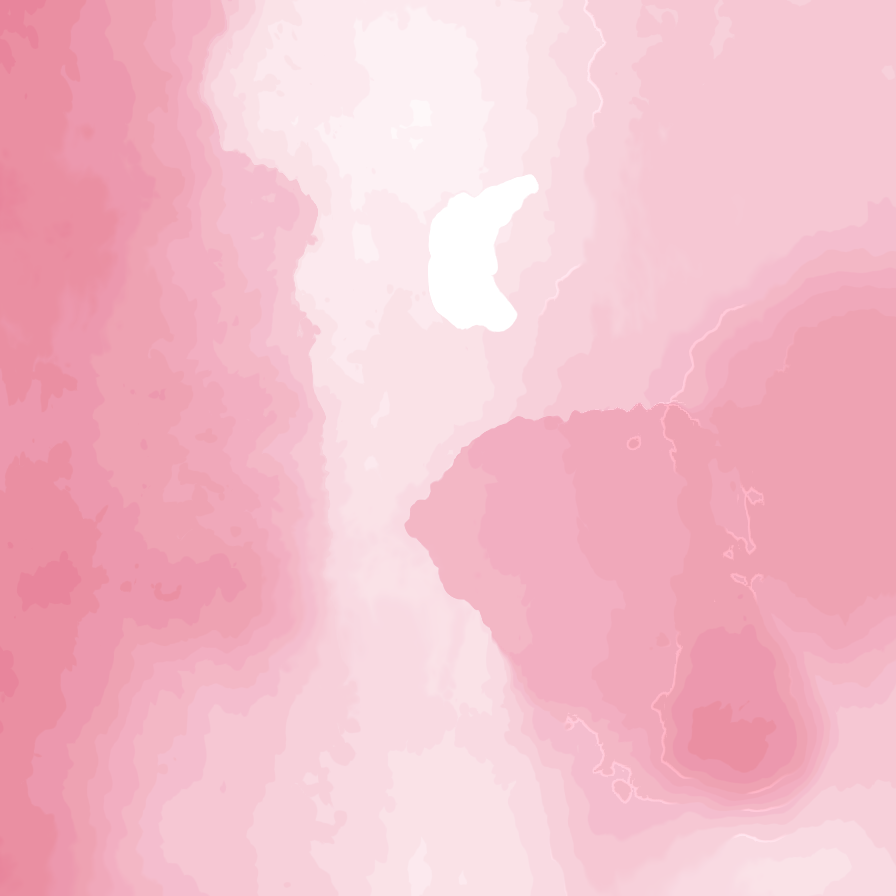
Give the GLSL for this background, as a WebGL 2 fragment shader.

```glsl
#version 300 es
precision highp float;
// Pink watercolour washes: stepped tones, ragged tufts, a pale central band and a white gap.
uniform vec2 u_resolution;
out vec4 fragColor;

vec2 hash2(vec2 cell) {
  vec3 h = fract(cell.xyx * vec3(0.1031, 0.103, 0.0973));
  h += dot(h, h.yzx + 33.33);
  return fract((h.xx + h.yz) * h.zy);
}

// Distance to the nearest scattered cell point
float cellular(vec2 p) {
  vec2 cell = floor(p);
  float nearest = 2.0;
  for (int y = -1; y <= 1; y++)
    for (int x = -1; x <= 1; x++) {
      vec2 c = cell + vec2(x, y);
      nearest = min(nearest, length(c + hash2(c) - p));
    }
  return nearest;
}

float tufts(vec2 p) {
  float sum = 0.0, amp = 1.0, freq = 8.0;
  for (int i = 0; i < 4; i++) {
    sum += amp * (cellular(p * freq + float(i) * 17.0) - 0.45);
    amp *= 0.62;
    freq *= 2.1;
  }
  return sum;
}

// Layered sines, each bent by the ones before
vec2 drift(vec2 p) {
  vec2 shift = vec2(0.0);
  float amp = 0.027, freq = 7.0;
  for (int i = 0; i < 6; i++) {
    p = mat2(0.8, 0.6, -0.6, 0.8) * p + 0.37;
    shift += amp * sin(freq * (p.yx + 1.5 * shift) + vec2(0.0, 1.9));
    amp *= 0.56;
    freq *= 1.9;
  }
  return shift;
}

float blob(vec2 p, vec2 center, vec2 radius) {
  vec2 d = (p - center) / radius;
  return exp(-dot(d, d));
}

// Like blob, with a flat middle and a steeper rim
float pool(vec2 p, vec2 center, vec2 radius) {
  vec2 d = (p - center) / radius;
  return exp(-pow(dot(d, d), 2.5));
}

float roundBox(vec2 p, vec2 halfSize, float radius) {
  vec2 d = abs(p) - halfSize + radius;
  return length(max(d, 0.0)) + min(max(d.x, d.y), 0.0) - radius;
}

float taper(vec2 p, vec2 stroke, float startRadius, float endRadius) {
  float along = clamp(dot(p, stroke) / dot(stroke, stroke), 0.0, 1.0);
  return length(p - stroke * along) - mix(startRadius, endRadius, along);
}

// Pigment for one tone step, alternating between warm and cool
vec3 pigment(float level) {
  vec3 ramp[7] = vec3[7](
    vec3(0.91, 0.52, 0.61), vec3(0.93, 0.62, 0.69), vec3(0.95, 0.685, 0.755),
    vec3(0.96, 0.76, 0.815), vec3(0.975, 0.855, 0.885), vec3(0.99, 0.93, 0.945), vec3(1.0));
  float tone = clamp(level / 2.5, 0.0, 6.0);
  int i = int(min(tone, 5.0));
  vec3 color = mix(ramp[i], ramp[i + 1], tone - float(i));
  return color + vec3(0.0, 0.004, -0.01) * sin(level * 2.4) * (1.0 - tone / 6.0);
}

void main() {
  vec2 uv = gl_FragCoord.xy / u_resolution;
  float pixel = 1.0 / u_resolution.y;
  vec2 p = uv + drift(uv);
  float grain = tufts(uv * vec2(1.0, 0.75) + 0.6 * drift(uv * 1.3 + 4.0));

  // Broad tones, from 0 for deep rose to 6 for white
  float tone = mix(0.2, 4.2, smoothstep(0.02, 0.46, p.x)) - 0.9 * smoothstep(0.54, 0.68, p.x);
  tone += 0.9 * blob(p, vec2(0.5, 0.83), vec2(0.12, 0.18));
  tone += 0.9 * blob(p, vec2(0.3, 0.97), vec2(0.12, 0.14));
  tone += 0.6 * blob(p, vec2(0.4, 0.06), vec2(0.14, 0.1));
  tone += 1.6 * blob(p, vec2(0.17, 0.09), vec2(0.1, 0.14));
  tone += 0.6 * blob(p, vec2(0.0, 0.58), vec2(0.1, 0.12));
  tone += 1.0 * blob(p, vec2(0.9, 0.0), vec2(0.2, 0.09));
  tone -= 0.9 * blob(p, vec2(0.25, 0.32), vec2(0.09, 0.09));
  tone -= 0.7 * blob(p, vec2(0.72, 0.13), vec2(0.12, 0.08));
  tone -= max(2.1 * pool(p, vec2(0.97, 0.51), vec2(0.21, 0.24)),
              2.6 * pool(p, vec2(0.83, 0.25), vec2(0.1, 0.14)));
  tone += grain * (0.28 + 0.65 * blob(uv, vec2(0.27, 0.6), vec2(0.17, 0.5)));

  // Torn border along the left of the pale band
  float tear = p.x - mix(0.37, 0.24, smoothstep(0.7, 0.95, p.y)) + 0.05 * grain;
  float tearStep = smoothstep(-pixel, pixel, tear) - 0.5;
  tone += 1.1 * tearStep * blob(uv, vec2(0.32, 0.75), vec2(0.14, 0.32));

  // Wash right of the pale band: crisp above and left, bleeding below
  vec2 washPoint = uv + 0.6 * drift(uv * 1.7 + 1.0) - vec2(0.68, 0.35);
  washPoint.x += 0.08 * exp(-pow((uv.y - 0.41) / 0.09, 2.0)) * smoothstep(0.75, 0.55, uv.x);
  float wash = roundBox(washPoint, vec2(0.125, 0.19), 0.06) + 0.028 * grain;
  float washBleed = pixel + 0.07 * smoothstep(0.3, 0.12, uv.y) + 0.05 * smoothstep(0.74, 0.84, uv.x);
  float washTone = 2.2 - 4.5 * (p.x - 0.58) + 0.3 * grain;
  tone = mix(tone, min(tone, washTone), 1.0 - smoothstep(-washBleed, washBleed, wash));

  // White gap: a flat foot and a tapered diagonal stroke
  vec2 gapPoint = uv + 0.7 * drift(uv * 1.4 + 2.0) - vec2(0.49, 0.69);
  float gap = min(taper(gapPoint, vec2(0.05, -0.005), 0.026, 0.024),
                  taper(gapPoint - vec2(0.02, 0.03), vec2(0.075, 0.085), 0.034, 0.013));
  tone = mix(tone, 6.2, 1.0 - smoothstep(-pixel, pixel, gap + 0.016 * grain));

  // Stepped tones; some borders bleed softly
  float steps = tone * 2.5;
  float slope = max(fwidth(steps), 0.0001);
  float bleed = 0.3 * smoothstep(0.3, 0.9, sin(uv.x * 9.0 + 1.0) * sin(uv.y * 8.0 + 2.0));
  float edge = fract(steps) - 0.5;
  float soft = clamp(slope * 0.8 + bleed, 0.01, 0.5);
  vec3 color = mix(pigment(floor(steps)), pigment(floor(steps) + 1.0), smoothstep(-soft, soft, edge));

  // Fine pale rims along a few borders on the right
  float rim = 1.0 - smoothstep(0.0004, 0.0018, abs(edge) / slope * pixel);
  rim *= step(mod(floor(steps), 3.0), 0.5) * smoothstep(0.58, 0.64, uv.x) * smoothstep(0.9, 0.84, uv.x);
  rim *= smoothstep(-0.2, 0.3, sin(uv.y * 17.0 + 5.0 * sin(uv.x * 11.0)));
  fragColor = vec4(clamp(color + 0.06 * rim, 0.0, 1.0), 1.0);
}
```
